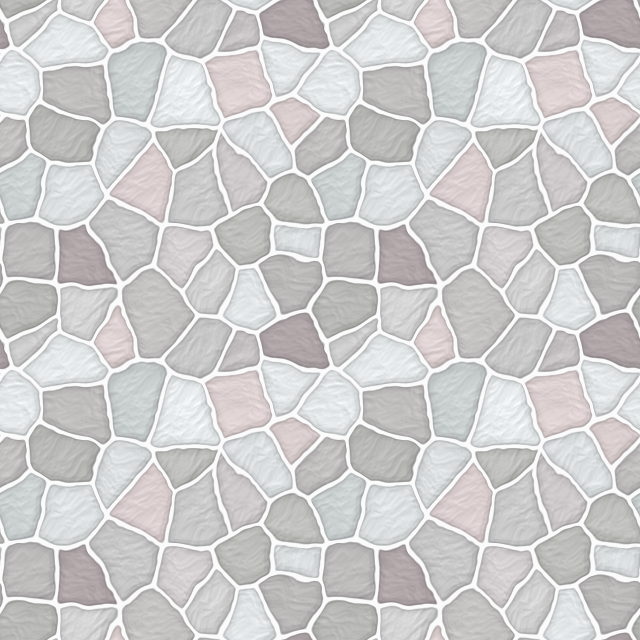
This texture is drawn by a WebGL 2 fragment shader. Its source:

```glsl
#version 300 es
precision highp float;

uniform vec2 u_resolution;
out vec4 outColor;

const float REPEATS = 2.0;       // tiles across and down
const float CELLS = 6.0;         // stone cells along one tile side
const float JOINT = 0.038;       // half joint width, in cells
const float ROUNDING = 0.018;    // corner softness, in cells
const vec3 GROUT = vec3(0.985, 0.985, 0.99);

float hash(vec2 p) {
  return fract(sin(dot(p, vec2(127.1, 311.7))) * 43758.5453);
}

// Value noise that wraps after a whole number of lattice steps
float noise(vec2 p, float period) {
  vec2 i = floor(p), f = fract(p);
  f = f * f * (3.0 - 2.0 * f);
  vec2 a = mod(i, period), b = mod(i + 1.0, period);
  return mix(mix(hash(a), hash(vec2(b.x, a.y)), f.x),
             mix(hash(vec2(a.x, b.y)), hash(b), f.x), f.y);
}

// Stone centre (xy) and size weight (z) of a wrapped cell
vec3 stoneSite(vec2 cell) {
  vec2 id = mod(cell, CELLS);
  vec2 jitter = vec2(hash(id + 3.7), hash(id + 19.3));
  return vec3(cell + jitter, 0.2 * hash(id + 41.9));
}

float weightedDistance(vec2 p, vec3 site) {
  vec2 d = p - site.xy;
  return dot(d, d) - site.z;
}

vec2 nearestCell(vec2 p) {
  vec2 base = floor(p), best = base;
  float bestDistance = 1e3;
  for (int y = -2; y <= 2; y++)
    for (int x = -2; x <= 2; x++) {
      vec2 cell = base + vec2(x, y);
      float d = weightedDistance(p, stoneSite(cell));
      if (d < bestDistance) { bestDistance = d; best = cell; }
    }
  return best;
}

// Outward direction (xy) and rounded distance (z) to the stone border
vec3 stoneBorder(vec2 p, vec2 cell) {
  vec3 own = stoneSite(cell);
  float ownDistance = weightedDistance(p, own), total = 1e-20;
  vec2 direction = vec2(0.0);
  for (int y = -3; y <= 3; y++)
    for (int x = -3; x <= 3; x++) {
      if (x == 0 && y == 0) continue;
      vec3 other = stoneSite(cell + vec2(x, y));
      vec2 apart = other.xy - own.xy;
      float gap = max(length(apart), 1e-3);
      float d = 0.5 * (weightedDistance(p, other) - ownDistance) / gap;
      float influence = exp(-d / ROUNDING);
      total += influence;
      direction += influence * apart / gap;
    }
  return vec3(direction / total, -ROUNDING * log(total));
}

vec3 stoneColor(vec2 id) {
  vec3 palette[8] = vec3[8](
    vec3(0.86, 0.81, 0.81), vec3(0.70, 0.66, 0.67),
    vec3(0.73, 0.73, 0.72), vec3(0.81, 0.81, 0.81),
    vec3(0.78, 0.80, 0.80), vec3(0.88, 0.895, 0.90),
    vec3(0.81, 0.79, 0.795), vec3(0.75, 0.74, 0.74));
  float order = id.x * 3.0 + id.y * 5.0 + floor(3.0 * hash(id + 7.1));
  return palette[int(mod(order, 8.0))] * mix(0.97, 1.03, hash(id + 29.5));
}

// Creased slate height
float slateHeight(vec2 p) {
  vec2 q = p * vec2(3.5, 7.0) + 1.3 * noise(p * 3.0, 64.0);
  float height = 0.0, amplitude = 0.5;
  for (int i = 0; i < 4; i++) {
    height += amplitude * (1.0 - abs(2.0 * noise(q, 64.0) - 1.0));
    q = mat2(0.8, 0.6, -0.6, 0.8) * q * 1.9 + 5.3;
    amplitude *= 0.55;
  }
  return height;
}

void main() {
  vec2 uv = gl_FragCoord.xy / u_resolution;
  vec2 p = uv * REPEATS * CELLS;
  float pixel = REPEATS * CELLS / min(u_resolution.x, u_resolution.y);

  // Hand-cut wobble of the joints
  vec2 wobble = vec2(noise(p * 3.0, CELLS * 3.0), noise(p * 3.0 + 11.0, CELLS * 3.0));
  float chips = noise(p * 9.0, CELLS * 9.0) - 0.5;
  vec2 bent = p + 0.10 * (wobble - 0.5) + 0.022 * chips;

  vec2 cell = nearestCell(bent);
  vec2 id = mod(cell, CELLS);
  vec3 border = stoneBorder(bent, cell);
  float inside = border.z - JOINT - 0.012 * chips;

  // Surface relief, turned differently on each stone
  float angle = mix(-0.2, 1.0, hash(id + 53.3));
  mat2 turn = mat2(cos(angle), -sin(angle), sin(angle), cos(angle));
  vec2 local = turn * (p - stoneSite(cell).xy) + 20.0 + 9.0 * hash(id + 61.7);
  float relief = slateHeight(local) - slateHeight(local + vec2(0.02, 0.045));
  float mottling = noise(local * 3.0, 64.0) - 0.5;
  vec3 stone = stoneColor(id) * (1.0 + 0.16 * relief + 0.04 * mottling);

  // Dark rim, heavier on the lower right, and a faint inner bevel
  float lowerSide = clamp(dot(border.xy, vec2(0.6, -0.8)), 0.0, 1.0);
  float rim = exp(-max(inside, 0.0) / 0.032);
  float bevel = exp(-pow((inside - 0.085) / 0.022, 2.0));
  stone *= 1.0 - rim * (0.24 + 0.10 * lowerSide) - bevel * (0.02 + 0.04 * lowerSide);

  float cover = smoothstep(-0.6 * pixel - 0.006, 0.6 * pixel + 0.006, inside);
  outColor = vec4(mix(GROUT, stone, cover), 1.0);
}
```
